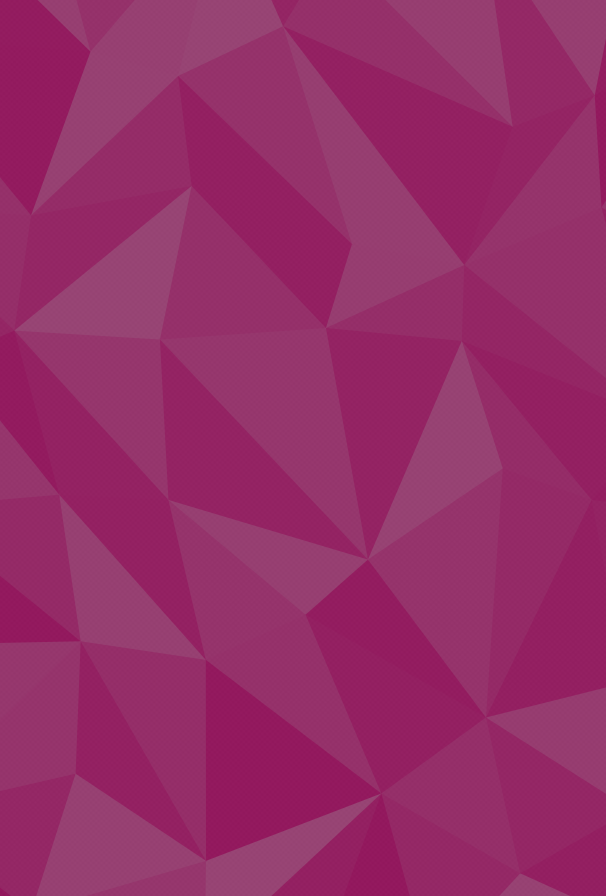
Reproduce this background procedurally as a WebGL 1 fragment shader.

```glsl
precision highp float;

uniform vec2 u_resolution;

const vec2 CELL_SIZE = vec2(0.15, 0.168);
const vec3 DEEP_MAGENTA = vec3(0.574, 0.085, 0.362);
const vec3 DUSTY_MAUVE = vec3(0.592, 0.270, 0.455);

float hash(vec2 p) {
  return fract(sin(dot(p, vec2(127.1, 311.7))) * 43758.545);
}

float cross2(vec2 a, vec2 b) {
  return a.x * b.y - a.y * b.x;
}

// One jittered vertex per cell, so the quads between cells never self-intersect
vec2 meshVertex(vec2 cell) {
  vec2 jitter = vec2(hash(cell + 3.7), hash(cell + 41.3));
  return (cell + mix(vec2(0.1), vec2(0.9), jitter)) * CELL_SIZE;
}

float doubleArea(vec2 a, vec2 b, vec2 c) {
  return cross2(b - a, c - a);
}

// Signed distance to the line a-b, positive on its left
float edgeDistance(vec2 p, vec2 a, vec2 b) {
  return cross2(normalize(b - a), p - a);
}

float triangleCoverage(vec2 p, vec2 a, vec2 b, vec2 c, float pixel) {
  float inside = min(edgeDistance(p, a, b),
                     min(edgeDistance(p, b, c), edgeDistance(p, c, a)));
  return clamp(inside / pixel + 0.5, 0.0, 1.0);
}

// Evenly spread tones, shuffled per facet
float facetTone(vec2 cell, float side) {
  float spread = dot(cell, vec2(0.755, 0.57)) + 0.43 * side;
  return fract(spread + 0.4 * hash(cell + 17.0 * side + 8.2));
}

// Returns the weighted tone and the weight of the two facets of a quad
vec2 quadFacets(vec2 p, vec2 cell, float pixel) {
  vec2 a = meshVertex(cell);
  vec2 b = meshVertex(cell + vec2(1.0, 0.0));
  vec2 c = meshVertex(cell + vec2(1.0, 1.0));
  vec2 d = meshVertex(cell + vec2(0.0, 1.0));

  // Split along the diagonal that leaves the larger smallest facet
  float splitAC = min(doubleArea(a, b, c), doubleArea(a, c, d));
  float splitBD = min(doubleArea(a, b, d), doubleArea(b, c, d));
  float first, second;
  if (splitAC > splitBD) {
    first = triangleCoverage(p, a, b, c, pixel);
    second = triangleCoverage(p, a, c, d, pixel);
  } else {
    first = triangleCoverage(p, a, b, d, pixel);
    second = triangleCoverage(p, b, c, d, pixel);
  }
  float tone = first * facetTone(cell, 0.0) + second * facetTone(cell, 1.0);
  return vec2(tone, first + second);
}

// Faint fine weave over the flat facets
float weave(vec2 p, float frequency) {
  vec2 wave = sin(p * frequency * 6.2832);
  return wave.x * wave.y;
}

void main() {
  vec2 p = gl_FragCoord.xy / u_resolution.y;
  float pixel = 1.0 / u_resolution.y;
  vec2 home = floor(p / CELL_SIZE);

  // Only the four quads touching this cell can cover the point
  vec2 total = vec2(0.0);
  for (int y = -1; y <= 0; y++) {
    for (int x = -1; x <= 0; x++) {
      total += quadFacets(p, home + vec2(float(x), float(y)), pixel);
    }
  }
  float tone = total.x / max(total.y, 0.001);

  vec3 color = mix(DEEP_MAGENTA, DUSTY_MAUVE, tone);
  color += 0.006 * weave(p, 170.0);
  gl_FragColor = vec4(color, 1.0);
}
```
